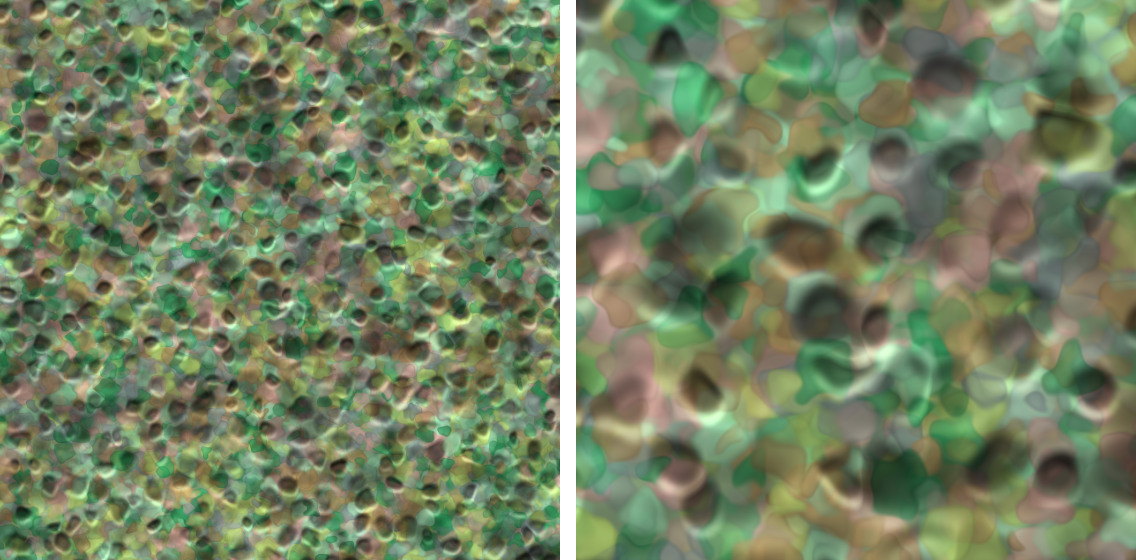
Left, the full canvas; right, a detail of the centre.
This texture is drawn by a WebGL 2 fragment shader. Its source:

```glsl
#version 300 es
precision highp float;
// Mottled, pitted ground: translucent discs in greens, tans and pinks are
// layered into a patchy colour, then shaded from above over a height field
// of scattered round pits and soft noise.

uniform vec2 u_resolution;
out vec4 fragColor;

// Integer hash: three random values for a cell and a seed.
vec3 hash3(vec2 cell, float seed) {
  uvec3 v = uvec3(ivec3(cell, seed) + 1024);
  v = v * 1664525u + 1013904223u;
  v.x += v.y * v.z; v.y += v.z * v.x; v.z += v.x * v.y;
  v ^= v >> 16u;
  v.x += v.y * v.z; v.y += v.z * v.x; v.z += v.x * v.y;
  return vec3(v >> 8u) / 16777216.0;
}

float noise(vec2 p, float seed) {
  vec2 i = floor(p), f = fract(p);
  f = f * f * (3.0 - 2.0 * f);
  float low = mix(hash3(i, seed).x, hash3(i + vec2(1, 0), seed).x, f.x);
  float high = mix(hash3(i + vec2(0, 1), seed).x, hash3(i + 1.0, seed).x, f.x);
  return mix(low, high, f.y);
}

// Small displacement that makes round outlines irregular.
vec2 wobble(vec2 p, float seed) {
  return vec2(noise(p, seed), noise(p, seed + 1.0)) - 0.5;
}

// Palette ordered so that neighbouring entries blend well.
vec3 palette(float t) {
  vec3 tones[6] = vec3[6](
    vec3(0.13, 0.50, 0.29), vec3(0.52, 0.74, 0.59), vec3(0.60, 0.70, 0.36),
    vec3(0.60, 0.49, 0.31), vec3(0.68, 0.53, 0.50), vec3(0.44, 0.50, 0.50));
  return tones[int(min(t * 6.0, 5.0))];
}

// Overlapping translucent discs with slightly darker outlines.
vec3 patches(vec2 p) {
  vec3 colour = vec3(0.42, 0.50, 0.38);
  for (int layer = 0; layer < 5; layer++) {
    float seed = float(layer) * 7.0 + 20.0;
    vec2 q = p * 31.0 + float(layer) * vec2(0.37, 0.61);
    q += 0.45 * wobble(p * 75.0, seed + 2.0);
    for (int k = 0; k < 9; k++) {
      vec2 cell = floor(q) + vec2(k % 3 - 1, k / 3 - 1);
      vec3 r = hash3(cell, seed);
      vec3 s = hash3(cell, seed + 1.0);
      float d = length(q - cell - r.xy) - mix(0.22, 0.62, r.z);
      float cover = 1.0 - smoothstep(-0.06, 0.06, d);
      float outline = smoothstep(-0.16, 0.0, d);
      float tone = fract(s.x * 0.75 + 1.6 * noise(cell / 3.0, 11.0));
      vec3 disc = palette(tone) * mix(0.85, 1.15, s.y) * (1.0 - 0.15 * outline);
      colour = mix(colour, disc, cover * mix(0.35, 0.7, s.z));
    }
  }
  return colour;
}

// Height: flat-floored pits cut into rolling ground.
float height(vec2 p) {
  vec2 q = p * 20.0 + 0.3 * wobble(p * 42.0, 3.0);
  float ground = 1.0;
  for (int k = 0; k < 9; k++) {
    vec2 cell = floor(q) + vec2(k % 3 - 1, k / 3 - 1);
    vec3 r = hash3(cell, 1.0);
    float radius = mix(0.27, 0.52, r.z);
    float d = length(q - cell - mix(vec2(0.1), vec2(0.9), r.xy));
    float depth = mix(0.5, 1.0, hash3(cell, 2.0).x);
    ground = min(ground, 1.0 - depth * (1.0 - smoothstep(0.4, 1.05, d / radius)));
  }
  return ground + 1.3 * (noise(p * 27.0, 5.0) - 0.5)
                + 0.4 * (noise(p * 65.0, 6.0) - 0.5);
}

void main() {
  vec2 p = gl_FragCoord.xy / min(u_resolution.x, u_resolution.y);

  // Light from above, slightly to the left.
  vec2 toLight = 0.0038 * normalize(vec2(-0.2, 1.0));
  float slope = height(p - toLight) - height(p + toLight);
  float light = clamp(1.0 + 0.68 * slope, 0.3, 1.6);

  // Hollows are dimmer and a little browner than the ridges.
  float open = smoothstep(-0.3, 1.2, height(p));
  vec3 colour = patches(p);
  colour = mix(colour * vec3(0.94, 0.88, 0.86), colour, open);
  colour *= light * mix(0.6, 1.06, open);

  // Broad light and dark areas.
  colour *= mix(0.8, 1.2, noise(p * 13.0, 8.0));

  // Pale sheen on lit rims.
  float sheen = smoothstep(1.0, 1.6, light) * open;
  colour = mix(colour, vec3(0.79, 0.87, 0.74), 0.45 * sheen);
  fragColor = vec4(clamp(colour, 0.0, 1.0), 1.0);
}
```
